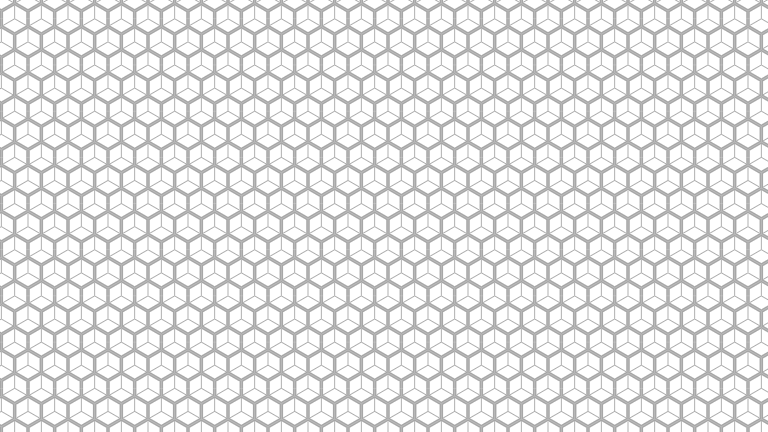
Give the GLSL for this pattern, as a WebGL 2 fragment shader.

```glsl
#version 300 es
precision highp float;

#define COLUMNS 28.8
#define PHASE vec2(0.55, 1.64)
#define FRAME_HALF 0.066
#define GAP_HALF 0.008
#define RIB_HALF 0.017
#define SEAM_HALF 0.010
#define GAP_FADE 0.45
#define SEAM_FADE 0.30
#define PAPER vec3(1.0)
#define INK vec3(0.655)

uniform vec2 u_resolution;
out vec4 outColor;

const vec2 TILE = vec2(1.0, 1.7320508);

// Box-filtered coverage of a line at distance d
float stroke(float d, float halfWidth, float pixel) {
  return clamp((halfWidth - d) / pixel + 0.5, 0.0, 1.0)
       - clamp((-halfWidth - d) / pixel + 0.5, 0.0, 1.0);
}

float segmentDistance(vec2 p, vec2 a, vec2 b) {
  vec2 ab = b - a;
  float t = clamp(dot(p - a, ab) / dot(ab, ab), 0.0, 1.0);
  return length(p - a - ab * t);
}

// Offset from the nearest centre of a rectangular lattice
vec2 latticeOffset(vec2 p) {
  return (fract(p / TILE + 0.5) - 0.5) * TILE;
}

void main() {
  float pixel = COLUMNS / u_resolution.x;
  vec2 p = gl_FragCoord.xy * pixel - PHASE;

  // Two interleaved lattices give the staggered hexagons
  vec2 evenRow = latticeOffset(p);
  vec2 oddRow = latticeOffset(p - 0.5 * TILE);
  bool isEven = dot(evenRow, evenRow) < dot(oddRow, oddRow);
  vec2 cell = isEven ? evenRow : oddRow;

  // Thick hexagonal frame, with a pale gap between neighbours
  vec2 folded = vec2(abs(cell.x), abs(cell.y));
  float edge = 0.5 - max(folded.x, dot(folded, vec2(0.5, 0.8660254)));
  float frame = stroke(edge, FRAME_HALF, pixel);
  float gap = stroke(edge, GAP_HALF, pixel);

  // Thin cube ribs: one upward, two mirrored downward
  vec2 mirrored = vec2(folded.x, cell.y);
  float rib = min(segmentDistance(mirrored, vec2(0.0), vec2(0.0, 0.5773503)),
                  segmentDistance(mirrored, vec2(0.0), vec2(0.5, -0.2886751)));
  float ribs = stroke(rib, RIB_HALF, pixel);

  // Faint horizontal seam through the uprights of alternate rows
  float seam = isEven ? frame * stroke(folded.y, SEAM_HALF, pixel) : 0.0;

  float ink = max(frame, ribs);
  ink *= (1.0 - GAP_FADE * gap) * (1.0 - SEAM_FADE * seam);
  outColor = vec4(mix(PAPER, INK, ink), 1.0);
}
```
